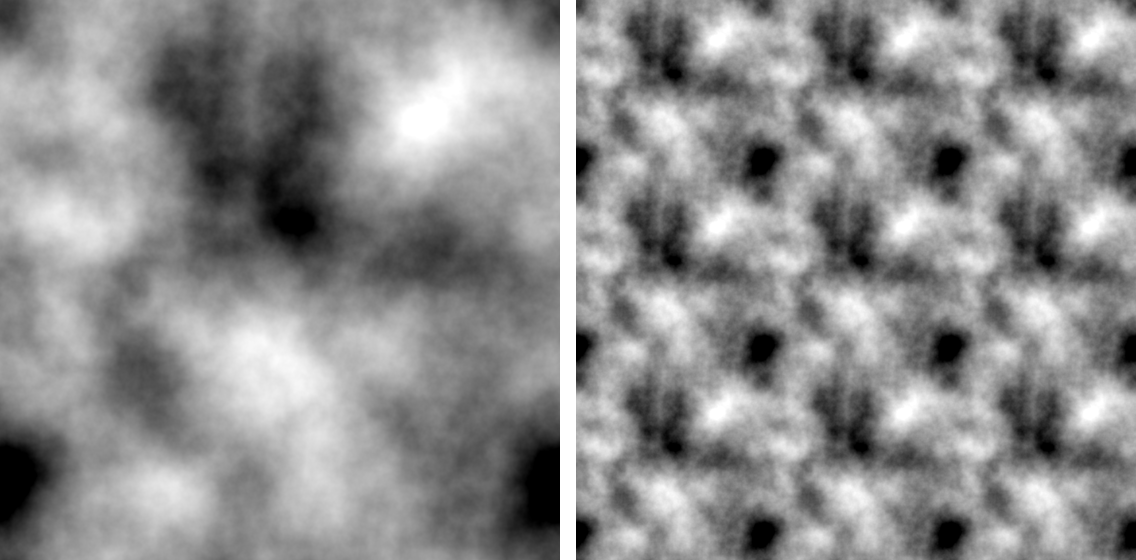
Left, the tile; right, the same tile 3 across and 3 down.
A three.js fragment shader for this texture:

```glsl
// Soft grey clouds that tile: two broad diagonal waves lay out the masses,
// a sum of whole-number waves with random phases breaks them into billows,
// and wrapping gradient noise adds the fine mottling.

#define TAU 6.2831853
#define MEAN 0.556           // average grey
#define SKEW 0.25            // deepens the dark side of the tones
#define FALLING_WAVE 0.17    // strength of bands running down to the right
#define RISING_WAVE 0.11     // strength of bands running up to the right
#define BILLOWS 0.30         // strength of the middle sized clouds
#define MAX_WAVES 6          // finest billow, in waves per canvas
#define MOTTLE 0.16          // strength of the coarsest mottling
#define MOTTLE_CELLS 12.0    // its cells per canvas
#define MOTTLE_OCTAVES 5
#define SEED 17.0

varying vec2 vUv;

float hash(vec2 p) {
  return fract(sin(dot(p, vec2(127.1, 311.7))) * 43758.5453);
}

// Slope contribution of one lattice corner, wrapped to the period
float corner(vec2 cell, vec2 offset, float period) {
  vec2 wrapped = floor(mod(cell + 0.5, period));
  float angle = TAU * hash(wrapped + SEED + period * 0.37);
  return dot(vec2(cos(angle), sin(angle)), offset);
}

float gradientNoise(vec2 p, float period) {
  vec2 cell = floor(p);
  vec2 f = p - cell;
  vec2 blend = f * f * f * (f * (f * 6.0 - 15.0) + 10.0);
  vec2 right = vec2(1.0, 0.0);
  vec2 up = vec2(0.0, 1.0);
  float low = mix(corner(cell, f, period),
                  corner(cell + right, f - right, period), blend.x);
  float high = mix(corner(cell + up, f - up, period),
                   corner(cell + 1.0, f - 1.0, period), blend.x);
  return mix(low, high, blend.y);
}

// Broad light and dark masses
float masses(vec2 uv) {
  float falling = cos(TAU * (uv.x + uv.y - 0.19));
  float rising = cos(TAU * (uv.x - uv.y + 0.25));
  return -FALLING_WAVE * falling - RISING_WAVE * rising;
}

// Every wave of a half plane of directions, fading with its frequency
float billows(vec2 uv) {
  float sum = 0.0;
  for (int j = 0; j <= MAX_WAVES; j++) {
    for (int i = -MAX_WAVES; i <= MAX_WAVES; i++) {
      vec2 wave = vec2(float(i), float(j));
      float size2 = dot(wave, wave);
      bool mirrored = j == 0 && i < 0;
      if (mirrored || size2 < 3.0 || size2 > 42.0) continue;
      float phase = hash(wave + SEED);
      sum += cos(TAU * (dot(wave, uv) + phase)) / size2;
    }
  }
  return BILLOWS * sum;
}

// Fine octaves, each twice as small and half as strong
float mottling(vec2 uv) {
  float sum = 0.0;
  float strength = MOTTLE;
  float cells = MOTTLE_CELLS;
  for (int i = 0; i < MOTTLE_OCTAVES; i++) {
    sum += strength * gradientNoise(uv * cells, cells);
    strength *= 0.5;
    cells *= 2.0;
  }
  return sum;
}

void main() {
  float cloud = masses(vUv) + billows(vUv) + mottling(vUv);
  float grey = MEAN + cloud - SKEW * cloud * cloud;
  gl_FragColor = vec4(vec3(clamp(grey, 0.0, 1.0)), 1.0);
}
```
